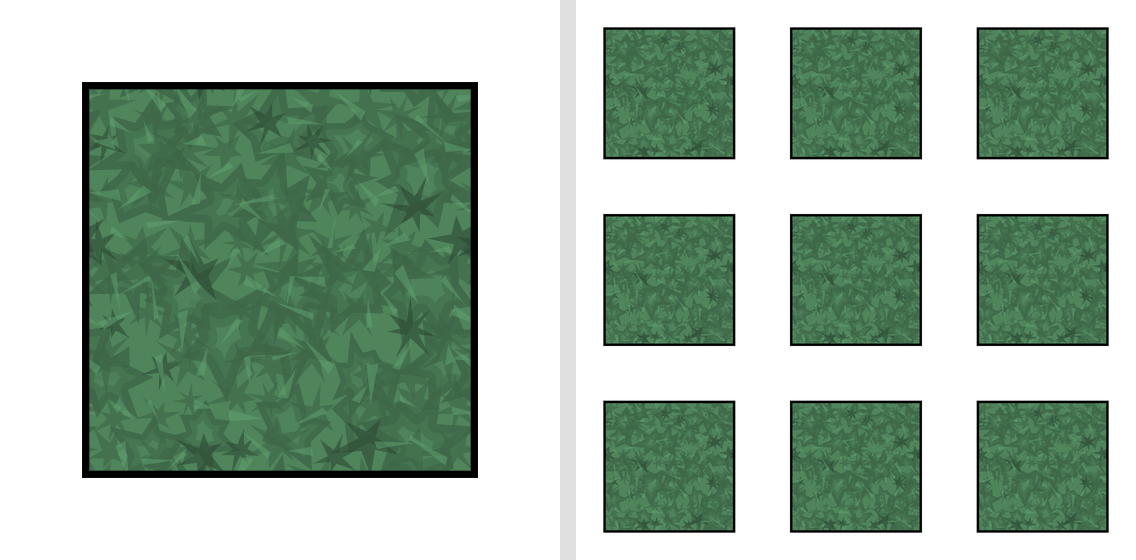
Left, the tile; right, the same tile 3 across and 3 down.
Give the GLSL for this pattern, as a Shadertoy shader.

```glsl
// Draws a black-framed square of overlapping translucent green star leaves on white.

const float TAU = 6.2831853;
const float FRAME_OUTER = 0.3535; // half widths, in canvas units
const float FRAME_INNER = 0.3405;
const vec3 PAPER = vec3(1.0);
const vec3 INK = vec3(0.0, 0.005, 0.0);
const vec3 LEAF = vec3(0.312, 0.522, 0.362);

vec3 random3(vec3 key) {
    key = fract(key * vec3(0.1031, 0.1030, 0.0973));
    key += dot(key, key.yxz + 33.33);
    return fract((key.xxy + key.yxx) * key.zyx);
}

float coverage(float dist, float pixel) {
    return clamp(0.5 - dist / pixel, 0.0, 1.0);
}

float squareDistance(vec2 p, float halfWidth) {
    return max(abs(p.x), abs(p.y)) - halfWidth;
}

// Corner of an irregular star: even corners are tips, odd ones valleys.
vec2 starCorner(int index, int corners, float reach, float valley, vec3 key) {
    int k = index % corners;
    vec3 r = random3(key + vec3(float(k) * 7.31, float(k) * 3.17, 5.0));
    float angle = TAU * ((float(k) + 0.7 * (r.x - 0.5)) / float(corners) + key.z * 0.37);
    float radius = k % 2 == 0 ? mix(0.6, 1.0, r.y) : valley * mix(0.75, 1.2, r.y);
    return reach * radius * vec2(cos(angle), sin(angle));
}

// Signed distance to the star polygon, negative inside.
float starDistance(vec2 p, int corners, float reach, float valley, vec3 key) {
    float nearest = 1e3;
    float side = 1.0;
    vec2 a = starCorner(corners - 1, corners, reach, valley, key);
    for (int k = 0; k < corners; k++) {
        vec2 b = starCorner(k, corners, reach, valley, key);
        vec2 edge = b - a;
        vec2 q = p - a;
        vec2 offset = q - edge * clamp(dot(q, edge) / dot(edge, edge), 0.0, 1.0);
        nearest = min(nearest, dot(offset, offset));
        bool crosses = (a.y > p.y) != (b.y > p.y);
        if (crosses && p.x < a.x + edge.x * (p.y - a.y) / edge.y) side = -side;
        a = b;
    }
    return side * sqrt(nearest);
}

// Slim triangle along x, from its blunt end to its tip.
float sliverDistance(vec2 p, float len, float halfWidth) {
    vec2 normal = normalize(vec2(halfWidth, len));
    return max(-p.x - 0.3 * p.y, dot(vec2(p.x - len, abs(p.y)), normal));
}

// Stars on a wrapping jittered grid; bands holds the rim, middle and core tones.
float paintStars(float tone, vec2 uv, float cells, float salt, float pixel,
                 vec2 reachRange, float valley, vec3 bands, float opacity, float accent) {
    vec2 p = uv * cells;
    float blur = pixel * cells;
    for (int y = -1; y <= 1; y++)
    for (int x = -1; x <= 1; x++) {
        vec2 cell = floor(p) + vec2(x, y);
        vec3 key = vec3(mod(cell, cells) * 1.73 + salt, salt * 2.9 + 1.0);
        vec3 place = random3(key);
        vec3 shape = random3(key + 19.7);
        vec2 q = p - cell - mix(vec2(0.2), vec2(0.8), place.xy);
        float reach = mix(reachRange.x, reachRange.y, place.z);
        if (dot(q, q) > reach * reach * 1.1) continue;
        int corners = 2 * (5 + int(shape.x * 3.0));
        float d = starDistance(q, corners, reach, valley, key + vec3(0.0, 0.0, shape.y * 9.0));
        float band = mix(bands.x, bands.y, coverage(d + 0.12 * reach, blur));
        band = mix(band, bands.z, coverage(d + 0.23 * reach, blur));
        band *= shape.z < accent ? 0.72 : 1.0;
        tone = mix(tone, band, opacity * coverage(d, blur));
    }
    return tone;
}

// Pale slivers on a wrapping jittered grid.
float paintSlivers(float tone, vec2 uv, float cells, float salt, float pixel, float pale, float opacity) {
    vec2 p = uv * cells;
    for (int y = -1; y <= 1; y++)
    for (int x = -1; x <= 1; x++) {
        vec2 cell = floor(p) + vec2(x, y);
        vec3 key = vec3(mod(cell, cells) * 2.11 + salt, salt);
        vec3 place = random3(key);
        vec3 shape = random3(key + 41.3);
        vec2 q = p - cell - mix(vec2(0.2), vec2(0.8), place.xy);
        float angle = TAU * place.z;
        vec2 along = vec2(cos(angle), sin(angle));
        q = vec2(dot(q, along), dot(q, vec2(-along.y, along.x)));
        float d = sliverDistance(q, mix(0.45, 1.0, shape.x), mix(0.05, 0.14, shape.y));
        tone = mix(tone, pale, opacity * coverage(d, pixel * cells));
    }
    return tone;
}

void mainImage(out vec4 fragColor, in vec2 fragCoord) {
    vec2 p = fragCoord / iResolution.xy - 0.5;
    float pixel = 1.0 / min(iResolution.x, iResolution.y);
    vec3 color = mix(PAPER, INK, coverage(squareDistance(p, FRAME_OUTER), pixel));
    float inside = coverage(squareDistance(p, FRAME_INNER), pixel);

    if (inside > 0.0) {
        vec2 uv = p / (2.0 * FRAME_INNER) + 0.5;
        float fine = pixel / (2.0 * FRAME_INNER);
        // Broad banded stars, then small shards, then pale glints
        float tone = paintStars(1.0, uv, 5.0, 3.0, fine, vec2(0.6, 1.05), 0.42,
                                vec3(0.78, 0.86, 0.98), 0.87, 0.0);
        tone = paintStars(tone, uv, 9.0, 8.0, fine, vec2(0.5, 1.0), 0.26,
                          vec3(0.76), 0.6, 0.15);
        tone = paintSlivers(tone, uv, 9.0, 14.0, fine, 1.22, 0.5);
        color = mix(color, LEAF * tone, inside);
    }
    fragColor = vec4(color, 1.0);
}
```
